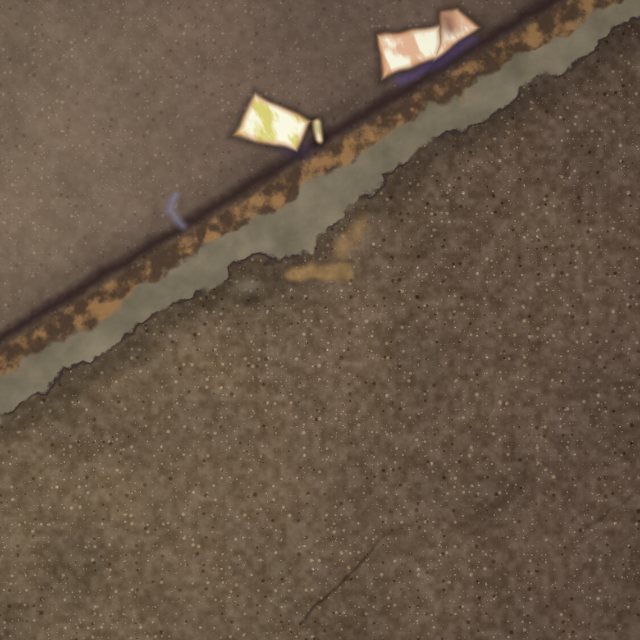
This texture is drawn by a WebGL 1 fragment shader. Its source:

```glsl
precision highp float;
uniform vec2 u_resolution;

float hash(vec2 p) {
  vec3 q = fract(vec3(p.xyx) * 0.1031);
  q += dot(q, q.yzx + 33.33);
  return fract((q.x + q.y) * q.z);
}

float noise(vec2 p) {
  vec2 i = floor(p), f = fract(p);
  f = f * f * (3.0 - 2.0 * f);
  return mix(mix(hash(i), hash(i + vec2(1, 0)), f.x),
             mix(hash(i + vec2(0, 1)), hash(i + vec2(1, 1)), f.x), f.y);
}

float fbm(vec2 p) {
  float sum = 0.0, amp = 0.5;
  for (int i = 0; i < 5; i++) {
    sum += amp * noise(p);
    p = mat2(1.6, 1.2, -1.2, 1.6) * p + 7.3;
    amp *= 0.5;
  }
  return sum;
}

float bump(vec2 p, vec2 center, vec2 size) {
  vec2 q = (p - center) / size;
  return exp(-dot(q, q));
}

float segment(vec2 p, vec2 a, vec2 b) {
  vec2 ab = b - a;
  return length(p - a - ab * clamp(dot(p - a, ab) / dot(ab, ab), 0.0, 1.0));
}

// Positive outside the edge a-b of a clockwise polygon
float edge(vec2 p, vec2 a, vec2 b) {
  vec2 e = normalize(b - a);
  return dot(p - a, vec2(-e.y, e.x));
}

float quad(vec2 p, vec2 a, vec2 b, vec2 c, vec2 d) {
  return max(max(edge(p, a, b), edge(p, b, c)), max(edge(p, c, d), edge(p, d, a)));
}

float cover(float d, float soft) {
  return 1.0 - smoothstep(-soft, soft, d);
}

// Scattered round grains, one per cell
float grains(vec2 p, float scale, float density) {
  vec2 cell = floor(p * scale);
  vec2 spot = 0.3 + 0.4 * vec2(hash(cell + 17.0), hash(cell + 43.0));
  float r = mix(0.12, 0.36, hash(cell + 71.0));
  float d = length(fract(p * scale) - spot);
  return step(1.0 - density, hash(cell)) * (1.0 - smoothstep(r * 0.3, r, d));
}

vec3 ground(vec2 p, float below) {
  vec3 upper = mix(vec3(0.47, 0.40, 0.335), vec3(0.40, 0.33, 0.285), smoothstep(0.0, 0.55, p.x));
  vec3 lower = mix(vec3(0.42, 0.355, 0.275), vec3(0.365, 0.298, 0.245), smoothstep(0.1, 0.95, p.x));
  float side = smoothstep(0.0, 0.02, below);
  vec3 col = mix(upper, lower, side);
  col *= 0.86 + 0.28 * fbm(p * 9.0);
  col += mix(0.09, 0.19, side) * (fbm(p * 95.0) - 0.48);
  float bright = grains(p, 85.0, 0.20) + 0.7 * grains(p + 3.7, 140.0, 0.22);
  col += vec3(0.21, 0.19, 0.15) * bright * mix(0.4, 0.8, side);
  col -= 0.10 * grains(p + 9.1, 75.0, 0.16) * mix(0.5, 1.0, side);
  return col;
}

vec3 seam(vec3 col, vec2 p, float below) {
  float wobble = fbm(p * 18.0) - 0.48, fine = fbm(p * 55.0) - 0.48;
  float top = 0.059 + 0.055 * wobble + 0.02 * fine;
  float bottom = 0.116 + 0.055 * exp(-pow((p.x - 0.465) / 0.06, 2.0)) + 0.06 * wobble + 0.025 * fine;

  // Rusty grit between groove and filler
  float grit = smoothstep(0.012, 0.025, below) * cover(below - top - 0.01, 0.012);
  vec3 rust = mix(vec3(0.29, 0.22, 0.17), vec3(0.60, 0.45, 0.29), smoothstep(0.35, 0.68, fbm(p * 48.0)));
  col = mix(col, rust, 0.85 * grit);

  // Grey filler with a dark broken lower rim
  col *= 1.0 - 0.22 * bump(vec2(below, 0.0), vec2(bottom + 0.018, 0.0), vec2(0.03));
  float filler = smoothstep(top - 0.006, top + 0.006, below) * cover(below - bottom, 0.004);
  vec3 grey = vec3(0.475, 0.44, 0.365) * (0.80 + 0.40 * fbm(p * 20.0)) + 0.06 * fine;
  col = mix(col, grey, 0.94 * filler);
  float rim = cover(abs(below - bottom) - 0.003, 0.004);
  col = mix(col, vec3(0.22, 0.175, 0.16), rim * smoothstep(0.22, 0.48, noise(p * 24.0)));

  // Dark groove
  float groove = cover(abs(below - 0.002 + 0.012 * fine) - 0.011, 0.013);
  col = mix(col, vec3(0.20, 0.145, 0.14), 0.9 * groove);
  return col * (1.0 - 0.14 * bump(vec2(below, 0.0), vec2(-0.02, 0.0), vec2(0.035)));
}

vec3 foil(vec3 col, vec2 p, float d, vec3 tint) {
  float crease = fbm(vec2(p.x * 55.0 + p.y * 20.0, p.y * 28.0));
  vec3 sheen = mix(tint, vec3(0.97, 0.96, 0.87), smoothstep(0.30, 0.58, crease));
  sheen = mix(sheen, vec3(0.72, 0.49, 0.32), 0.65 * smoothstep(-0.010, 0.0, d));
  col *= 1.0 - 0.40 * cover(d - 0.005, 0.011);
  return mix(col, sheen, cover(d, 0.004));
}

void main() {
  vec2 p = gl_FragCoord.xy / u_resolution;
  float below = 0.473 + 0.613 * p.x - p.y;
  vec2 warp = vec2(noise(p * 45.0), noise(p * 45.0 + 19.0)) - 0.5;
  vec2 q = p + 0.012 * warp;
  vec3 col = seam(ground(p, below), p, below);

  // Ochre chips and pale crumbs beside the seam
  float chips = cover(segment(q, vec2(0.455, 0.573), vec2(0.54, 0.577)) - 0.012, 0.007);
  chips += 0.6 * cover(segment(q, vec2(0.535, 0.61), vec2(0.565, 0.65)) - 0.011, 0.010);
  col = mix(col, vec3(0.58, 0.46, 0.30) * (0.75 + 0.5 * fbm(p * 60.0)), 0.85 * min(chips, 1.0));
  col = mix(col, vec3(0.47, 0.43, 0.36), 0.7 * bump(q, vec2(0.39, 0.552), vec2(0.017, 0.012)));
  col *= 1.0 - 0.35 * bump(q, vec2(0.39, 0.528), vec2(0.014, 0.013));

  // Hairline cracks
  float crack = min(segment(q, vec2(0.47, 0.025), vec2(0.54, 0.10)), segment(q, vec2(0.54, 0.10), vec2(0.63, 0.185)));
  col *= 1.0 - 0.45 * cover(crack - 0.0015, 0.004) * smoothstep(0.22, 0.10, p.y);
  col *= 1.0 - 0.22 * cover(segment(q, vec2(0.91, 0.165), vec2(1.0, 0.235)) - 0.002, 0.005);

  // Violet reflections and the small blue fleck
  float violet = cover(segment(q, vec2(0.625, 0.872), vec2(0.735, 0.938)) - 0.007, 0.011);
  violet += 0.6 * bump(p, vec2(0.46, 0.767), vec2(0.025, 0.012));
  col = mix(col, vec3(0.34, 0.27, 0.47), 0.75 * min(violet, 1.0));
  float fleck = min(segment(q, vec2(0.278, 0.692), vec2(0.264, 0.668)), segment(q, vec2(0.264, 0.668), vec2(0.281, 0.651)));
  col = mix(col, vec3(0.50, 0.49, 0.59), 0.75 * cover(fleck - 0.005, 0.008));

  // Crumpled foil scraps
  vec2 f = p + 0.006 * warp;
  float left = quad(f, vec2(0.400, 0.853), vec2(0.484, 0.812), vec2(0.462, 0.766), vec2(0.366, 0.789));
  col = foil(col, p, left, vec3(0.84, 0.80, 0.45));
  float tab = segment(f, vec2(0.494, 0.809), vec2(0.498, 0.783)) - 0.007;
  col = foil(col, p, tab, vec3(0.72, 0.80, 0.58));
  float right = quad(f, vec2(0.590, 0.944), vec2(0.688, 0.960), vec2(0.686, 0.912), vec2(0.596, 0.877));
  float flap = quad(f, vec2(0.692, 0.979), vec2(0.715, 0.984), vec2(0.748, 0.958), vec2(0.680, 0.908));
  col = foil(col, p, min(right, flap), vec3(0.88, 0.70, 0.57));
  col = mix(col, vec3(0.47, 0.29, 0.22), 0.7 * bump(q, vec2(0.701, 0.962), vec2(0.013, 0.016)));

  vec2 c = p - vec2(0.45, 0.52);
  gl_FragColor = vec4(col * (1.03 - 0.20 * dot(c, c)), 1.0);
}
```
